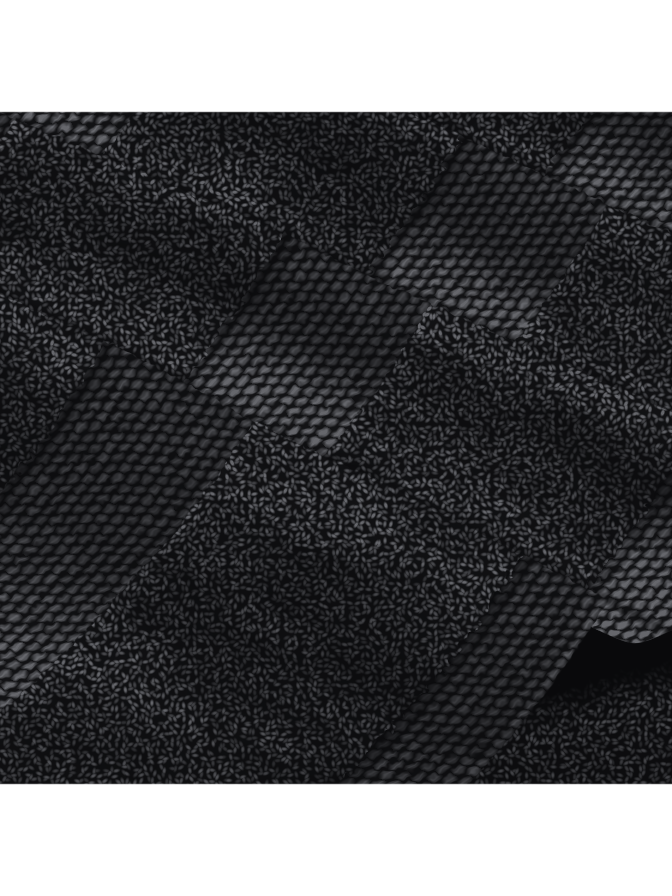
Write a Shadertoy shader that draws this texture.

```glsl
// Dark terry towel in diagonal folds, crossed by repeating woven bands, on white.

const vec3 WHITE = vec3(1.0);
const vec3 SHADOW = vec3(0.035, 0.036, 0.043);
const vec3 LIGHT = vec3(0.40, 0.405, 0.425);
const int FOLDS = 4;
const float FOLD_GAP = 0.265;     // spacing of folds down the cloth
const float FOLD_SLOPE = 0.44;
const float FRONT_LENGTH = 0.62;  // visible depth of the front fold
const float BAND_PERIOD = 0.62;
const float BAND_WIDTH = 0.22;
const float BAND_START = 0.156;   // first band on the front fold
const float HEM = 0.905;          // end of the cloth on the front fold
const float LOOP_DENSITY = 112.0;
const vec2 STITCH_SIZE = vec2(0.0165, 0.0205);

vec2 hash22(vec2 p) {
    vec3 a = fract(p.xyx * vec3(0.1031, 0.1030, 0.0973));
    a += dot(a, a.yzx + 33.33);
    return fract((a.xx + a.yz) * a.zy);
}

float noise(vec2 p) {
    vec2 g = floor(p), f = p - g;
    f *= f * (3.0 - 2.0 * f);
    vec2 e = vec2(0.0, 1.0);
    return mix(mix(hash22(g).x, hash22(g + e.yx).x, f.x),
               mix(hash22(g + e).x, hash22(g + e.yy).x, f.x), f.y);
}

// Randomly turned yarn loops; returns the brightest one covering p
float terryLoops(vec2 p) {
    vec2 g = floor(p), f = p - g;
    float best = 0.0;
    for (int j = -1; j <= 1; j++)
    for (int i = -1; i <= 1; i++) {
        vec2 cell = vec2(i, j);
        vec2 h = hash22(g + cell), k = hash22(g + cell + 71.7);
        vec2 r = f - cell - 0.5 - (h - 0.5) * 0.8;
        float a = k.x * 3.1416, c = cos(a), s = sin(a);
        r = vec2(c * r.x + s * r.y, c * r.y - s * r.x);
        float loopLight = 1.0 - smoothstep(0.1, 0.8, length(r * vec2(1.0, 1.8)));
        best = max(best, loopLight * (0.45 + 0.55 * k.y));
    }
    return best;
}

// Staggered oval stitches of the flat band
float stitches(vec2 cloth) {
    vec2 p = cloth / STITCH_SIZE;
    p.y += 0.5 * mod(floor(p.x), 2.0);
    vec2 f = fract(p) - 0.5;
    f.x += 0.3 * f.y;
    float oval = 1.0 - smoothstep(0.16, 0.58, length(f * vec2(1.1, 0.9)));
    float strands = 0.88 + 0.12 * cos(f.x * 19.0);
    return oval * strands * (0.75 + 0.25 * hash22(floor(p)).x);
}

float crestHeight(float x, float fold) {
    float front = step(2.5, fold);
    return (fold - 2.0) * FOLD_GAP + (FOLD_SLOPE + 0.075 * front) * x
         + 0.014 * (noise(vec2(x * 5.0, fold * 7.0)) - 0.5);
}

// Brightness of one fold; cloth = (position along fold, depth below crest)
float foldLight(vec2 cloth, float fold, float loops, float fuzz) {
    float t = cloth.y / (fold > 2.5 ? FRONT_LENGTH : FOLD_GAP);
    float crest = 1.0 - smoothstep(0.0, 0.38, t);
    float valley = smoothstep(0.45, 1.0, t);

    float start = BAND_START + (3.0 - fold) * FOLD_GAP;
    float across = mod(cloth.x - start + 0.5 * (BAND_PERIOD - BAND_WIDTH), BAND_PERIOD)
                 - 0.5 * BAND_PERIOD;
    float inside = 0.5 * BAND_WIDTH - abs(across) + fuzz * 0.010;

    // Long pile with clumps and a lit rim beside the band
    float clumps = 0.65 + 0.6 * noise(cloth * vec2(9.0, 24.0) + fold * 13.0);
    float rim = exp(-abs(inside) * 90.0) * step(0.0, across);
    float pile = (0.07 + loops) * clumps * (0.55 + 0.36 * crest + 0.32 * valley + 0.4 * rim);

    // Flat weave, shaded by the pile on its left
    float pileShade = mix(0.5, 1.0, smoothstep(0.0, 0.03, across + 0.5 * BAND_WIDTH));
    float weave = (0.08 + 0.92 * stitches(cloth)) * pileShade
                * (0.50 + 0.15 * crest + 0.65 * valley);
    return mix(pile, weave, smoothstep(-0.0015, 0.0015, inside));
}

void mainImage(out vec4 fragColor, in vec2 fragCoord) {
    float px = 1.0 / iResolution.x;
    // Square cloth area, y measured downwards
    vec2 q = vec2(fragCoord.x, 0.5 * iResolution.y - fragCoord.y) * px + vec2(0.0, 0.5);
    float fuzz = noise(q * 130.0) - 0.5;
    float loops = terryLoops(q * LOOP_DENSITY);

    // Cloth underneath, with the dark opening below the hem
    float opening = q.y - 0.875 + 0.25 * (q.x - 0.79) + fuzz * 0.02;
    float light = (0.05 + loops) * 0.68 * smoothstep(-0.01, 0.06, opening);

    // Folds from back to front, each with a contact shadow and a rolled hem
    float hemY = 0.80 - 0.5 * length(vec2(q.x - 0.945, 0.02));
    for (int i = 0; i < FOLDS; i++) {
        float fold = float(i);
        float d = q.y - crestHeight(q.x, fold) + fuzz * 0.006;
        float depth = max(d, 0.0);
        vec2 cloth = vec2(q.x + depth * (0.45 + 0.25 * depth), depth);
        float edge = i == FOLDS - 1 ? HEM - cloth.x : hemY - q.y;
        float cover = smoothstep(-px, px, d) * smoothstep(-px, px, edge);
        float value = foldLight(cloth, fold, loops, fuzz);
        value *= 1.0 + 0.4 * exp(-abs(edge - 0.008) * 130.0);
        light *= mix(0.55, 1.0, smoothstep(0.0, 0.016, abs(d)));
        light = mix(light, value, cover);
    }
    light *= 1.0 - 0.25 * smoothstep(0.82, 1.0, q.y);

    vec3 towel = mix(SHADOW, LIGHT, clamp(light * 1.12, 0.0, 1.0));
    float area = smoothstep(-px, px, 0.5 - abs(q.y - 0.5));
    fragColor = vec4(mix(WHITE, towel, area), 1.0);
}
```
